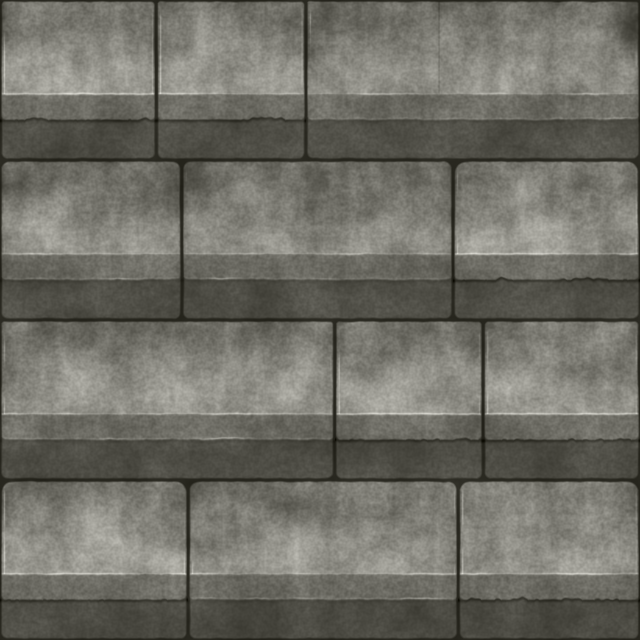
Reproduce this texture procedurally as a WebGL 1 fragment shader.

```glsl
precision highp float;
// Weathered grey stone wall: four courses of bevelled blocks, each above a shadowed ledge.

uniform vec2 u_resolution;

const float ROWS = 4.0;
const float COURSE = 0.25;        // course height
const float BEVEL = 0.147;        // depth where the face meets the lower band
const float LEDGE = 0.187;        // depth where the band meets the ledge
const float GAP = 0.0028;         // half width of a joint

float hash(vec2 p) {
  vec3 q = fract(p.xyx * vec3(0.1031, 0.1030, 0.0973));
  q += dot(q, q.yzx + 33.33);
  return fract((q.x + q.y) * q.z);
}

float cornerSlope(vec2 cell, vec2 offset, vec2 period) {
  float angle = 6.2832 * hash(mod(cell, period) + 7.0);
  return dot(vec2(cos(angle), sin(angle)), offset);
}

// Gradient noise that wraps after one canvas; freq holds whole numbers.
float noise(vec2 uv, vec2 freq) {
  vec2 p = uv * freq;
  vec2 i = floor(p);
  vec2 f = p - i;
  vec2 s = f * f * f * (f * (f * 6.0 - 15.0) + 10.0);
  vec2 e = vec2(1.0, 0.0);
  float low = mix(cornerSlope(i, f, freq), cornerSlope(i + e, f - e, freq), s.x);
  float high = mix(cornerSlope(i + e.yx, f - e.yx, freq),
                   cornerSlope(i + 1.0, f - 1.0, freq), s.x);
  return mix(low, high, s.y);
}

float fbm(vec2 uv, vec2 freq) {
  float sum = 0.0;
  float gain = 1.0;
  for (int i = 0; i < 5; i++) {
    sum += gain * noise(uv, freq);
    freq *= 2.0;
    gain *= 0.62;
  }
  return sum;
}

// The two inner joints of a course, counted from the top; a third lies at the seam.
vec2 innerJoints(float row) {
  if (row < 0.5) return vec2(0.244, 0.478);
  if (row < 1.5) return vec2(0.284, 0.708);
  if (row < 2.5) return vec2(0.523, 0.755);
  return vec2(0.294, 0.716);
}

float roundedBox(vec2 p, vec2 low, vec2 high, float radius) {
  vec2 q = abs(p - 0.5 * (low + high)) - 0.5 * (high - low) + radius;
  return length(max(q, 0.0)) + min(max(q.x, q.y), 0.0) - radius;
}

float inside(float d, float soft) {
  return 1.0 - smoothstep(-soft, soft, d);
}

float stroke(float d, float width) {
  return exp(-d * d / (width * width));
}

void main() {
  vec2 uv = gl_FragCoord.xy / u_resolution;
  float soft = max(0.0011, 1.0 / u_resolution.y);

  // Course, depth below its top, and the stone within it
  float row = floor((1.0 - uv.y) * ROWS);
  float depth = fract((1.0 - uv.y) * ROWS) * COURSE;
  vec2 joints = innerJoints(row);
  float index = step(joints.x, uv.x) + step(joints.y, uv.x);
  float left = index < 0.5 ? 0.0 : (index < 1.5 ? joints.x : joints.y);
  float right = index < 0.5 ? joints.x : (index < 1.5 ? joints.y : 1.0);
  float seed = hash(vec2(index * 5.0 + 2.0, row * 3.0 + 11.0));
  float side = min(uv.x - left, right - uv.x);

  // Stone texture
  float blotch = fbm(uv, vec2(9.0, 11.0));
  float streak = noise(uv, vec2(46.0, 13.0));
  float grain = noise(uv, vec2(128.0)) + 0.8 * noise(uv, vec2(230.0));
  float ragged = noise(uv, vec2(34.0, 8.0)) + 0.6 * noise(uv, vec2(90.0, 20.0));
  float wear = smoothstep(-0.15, 0.4, noise(uv, vec2(13.0, 16.0)) + 0.5 * (seed - 0.4));

  // Block outlines, with chipped lower edges on some stones
  float chipped = smoothstep(0.55, 0.7, seed);
  float lip = LEDGE + 0.0015 * ragged - chipped * 0.009 * max(ragged, 0.0);
  float radius = mix(0.005, 0.015, mod(row, 2.0)) * (0.7 + 0.5 * seed);
  vec2 p = vec2(uv.x, depth) + 0.0013 * ragged;
  float block = roundedBox(p, vec2(left + GAP, GAP), vec2(right - GAP, 0.3), radius);
  block = max(block, roundedBox(vec2(uv.x, depth - lip), vec2(left + GAP, -0.3),
                                vec2(right - GAP, 0.0), 0.007));
  float ledge = roundedBox(p, vec2(left + GAP, 0.1), vec2(right - GAP, COURSE - GAP), 0.009);

  // Face brightens toward the bevel and dims beside the joints
  float face = mix(0.43, 0.58, smoothstep(0.0, 0.125, depth));
  face += 0.15 * blotch + 0.07 * streak + 0.05 * (seed - 0.5);
  face -= 0.09 * exp(-side / 0.016);
  float band = 0.425 + 0.09 * blotch + 0.04 * streak - 0.04 * exp(-side / 0.012);
  float bevel = BEVEL + 0.0012 * ragged;
  float stone = mix(band, face, inside(depth - bevel, soft));
  float shade = 0.305 + 0.075 * blotch - 0.3 * max(depth - 0.225, 0.0);

  // Worn highlights on the bevel, lip and upright edges
  float nearTop = smoothstep(0.008, 0.03, depth) * inside(depth - BEVEL, soft);
  stone += (0.05 + 0.17 * wear) * stroke(depth - bevel, 0.0019);
  stone += (0.03 + 0.13 * wear) * (1.0 - chipped) * stroke(depth - lip + 0.002, 0.0016);
  stone += 0.17 * wear * nearTop * stroke(uv.x - left - 0.007, 0.0014);
  stone += 0.10 * wear * nearTop * stroke(right - uv.x - 0.006, 0.0012);

  // A hairline seam in the long stone of the top course
  float longStone = step(row, 0.5) * step(1.5, index);
  stone -= 0.07 * longStone * inside(depth - BEVEL, soft) * stroke(uv.x - 0.686, 0.0013);

  // Layers: joint, ledge with contact shadow, block
  float tone = mix(0.15 + 0.04 * blotch, shade, inside(ledge, 1.4 * soft));
  tone -= (0.03 + 0.07 * chipped) * stroke(depth - lip - 0.002, 0.003);
  tone = mix(tone, stone, inside(block, 1.3 * soft));
  tone += 0.065 * grain * smoothstep(0.1, 0.5, tone);

  vec3 color = vec3(tone, tone - 0.004, tone - 0.035);
  gl_FragColor = vec4(clamp(color, 0.0, 1.0), 1.0);
}
```
